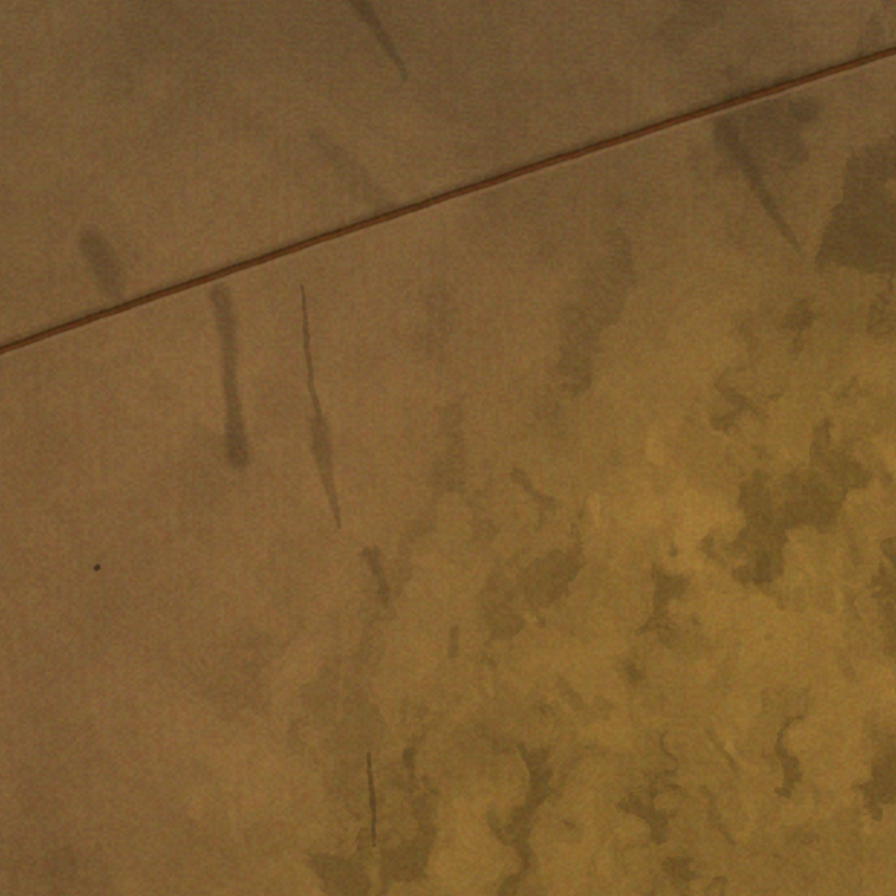
Give the GLSL for this texture, as a Shadertoy shader.

```glsl
// A stained, brown concrete floor crossed by one slanted, rust-dark joint.
// Layered value noise gives the mottling and grain; tapered segments give
// the smears, with scattered scuffs concentrated at the lower right.

float hash(vec2 p) {
    return fract(sin(dot(p, vec2(127.1, 311.7))) * 43758.5453);
}

float noise(vec2 p) {
    vec2 i = floor(p), f = fract(p);
    f = f * f * (3.0 - 2.0 * f);
    return mix(mix(hash(i), hash(i + vec2(1, 0)), f.x),
               mix(hash(i + vec2(0, 1)), hash(i + vec2(1, 1)), f.x), f.y);
}

float fbm(vec2 p) {
    float sum = 0.0, amp = 0.5;
    for (int i = 0; i < 5; i++) {
        sum += amp * noise(p);
        p = mat2(1.6, 1.2, -1.2, 1.6) * p + 7.3;
        amp *= 0.5;
    }
    return sum;
}

// Soft stroke whose half width runs from wa at a to wb at b
float smear(vec2 p, vec2 a, vec2 b, float wa, float wb) {
    vec2 ab = b - a;
    float t = clamp(dot(p - a, ab) / dot(ab, ab), 0.0, 1.0);
    float w = mix(wa, wb, t);
    return 1.0 - smoothstep(w * 0.25, w, length(p - a - ab * t));
}

// Long rubbed marks, mostly running downwards
float longSmears(vec2 p) {
    float s = 0.8 * smear(p, vec2(0.246, 0.672), vec2(0.258, 0.575), 0.020, 0.012);
    s = max(s, 0.9 * smear(p, vec2(0.258, 0.575), vec2(0.266, 0.490), 0.011, 0.020));
    s = max(s, 0.8 * smear(p, vec2(0.334, 0.680), vec2(0.354, 0.530), 0.003, 0.006));
    s = max(s, 0.7 * smear(p, vec2(0.354, 0.530), vec2(0.378, 0.410), 0.018, 0.004));
    s = max(s, 0.9 * smear(p, vec2(0.410, 0.160), vec2(0.420, 0.056), 0.004, 0.004));
    s = max(s, 0.7 * smear(p, vec2(0.395, 1.010), vec2(0.452, 0.915), 0.015, 0.006));
    s = max(s, 0.7 * smear(p, vec2(0.102, 0.730), vec2(0.126, 0.680), 0.022, 0.024));
    s = max(s, 0.6 * smear(p, vec2(0.807, 0.860), vec2(0.890, 0.720), 0.018, 0.006));
    s = max(s, 0.7 * smear(p, vec2(0.898, 0.880), vec2(0.903, 0.878), 0.022, 0.022));
    return max(s, 0.4 * smear(p, vec2(0.350, 0.850), vec2(0.430, 0.770), 0.012, 0.025));
}

// Short scuffs: x holds the dark ones, y the pale ones
vec2 scuffs(vec2 p) {
    vec2 s = vec2(0.0);
    for (int i = 0; i < 46; i++) {
        float k = float(i);
        vec2 r = vec2(hash(vec2(k, 1.7)), hash(vec2(k, 5.3)));
        vec2 a = vec2(1.02 - 0.62 * r.x * r.x, 0.04 + 0.56 * r.y);
        float len = 0.015 + 0.045 * hash(vec2(k, 9.1));
        vec2 b = a + len * vec2(0.1 + 0.6 * hash(vec2(k, 3.9)), -0.9);
        float mark = smear(p, a, b, 0.010, 0.004 + 0.008 * r.y);
        if (i % 3 == 0) s.y = max(s.y, mark);
        else s.x = max(s.x, mark * (0.4 + 0.6 * r.x));
    }
    return s;
}

void mainImage(out vec4 fragColor, in vec2 fragCoord) {
    vec2 uv = fragCoord / iResolution.xy;
    vec2 warp = vec2(fbm(uv * 28.0), fbm(uv * 28.0 + 40.0)) - 0.48;
    float corner = smoothstep(0.55, 1.25, uv.x + 0.65 * (1.0 - uv.y));

    // Broad light: dim at the top, ochre towards the lower right
    vec3 floorColor = mix(vec3(0.505, 0.370, 0.215), vec3(0.525, 0.392, 0.178), corner);
    floorColor = mix(floorColor, vec3(0.435, 0.330, 0.200), smoothstep(0.45, 1.05, uv.y));

    // Cloudy mottling, and sharper worn patches stretched along the scuffs
    float clouds = fbm(uv * 5.0 + 0.8 * warp) - 0.48;
    vec2 along = mat2(0.94, 0.34, -0.34, 0.94) * uv;
    float worn = fbm(along * vec2(17.0, 9.0) + 1.2 * warp + 21.0);
    floorColor *= 1.0 + 0.22 * clouds + 0.10 * (fbm(uv * 22.0 + 3.0) - 0.48);
    floorColor *= 1.0 - (0.03 + 0.13 * corner) * smoothstep(0.50, 0.62, worn);
    floorColor *= 1.0 + 0.07 * corner * smoothstep(0.45, 0.34, worn);

    // Smears, scuffs and one dark speck
    floorColor *= 1.0 - 0.21 * longSmears(uv + 0.012 * warp);
    vec2 marks = scuffs(uv + 0.035 * warp);
    floorColor *= 1.0 - 0.13 * marks.x + 0.07 * marks.y;
    floorColor *= 1.0 - 0.45 * smear(uv, vec2(0.108, 0.366), vec2(0.109, 0.367), 0.005, 0.005);

    // Joint: shadowed upper side, rusty core, pale lower lip
    float jointY = 0.609 + 0.335 * uv.x + 0.02 * uv.x * (1.0 - uv.x);
    float d = (uv.y - jointY) * 0.948 + 0.0012 * (noise(uv * 45.0) - 0.5);
    float shade = 1.0 - smoothstep(0.002, 0.013, abs(d - 0.002));
    float core = 1.0 - smoothstep(0.002, 0.006, abs(d));
    float rust = 1.0 - smoothstep(0.0, 0.004, abs(d + 0.0015));
    float lip = 1.0 - smoothstep(0.0, 0.004, abs(d + 0.0075));
    floorColor *= 1.0 - 0.18 * shade;
    floorColor = mix(floorColor, vec3(0.270, 0.165, 0.065), 0.9 * core);
    floorColor = mix(floorColor, vec3(0.430, 0.235, 0.110), rust * (0.35 + 0.45 * noise(uv * 30.0)));
    floorColor = mix(floorColor, vec3(0.560, 0.410, 0.270), 0.5 * lip);

    // Fine coloured grain
    vec3 grain = vec3(noise(uv * 230.0), noise(uv * 230.0 + 71.0), noise(uv * 230.0 + 143.0)) - 0.5;
    float speckle = noise(uv * 310.0 + 19.0) - 0.5;
    floorColor += 0.040 * grain + 0.035 * speckle;

    fragColor = vec4(clamp(floorColor, 0.0, 1.0), 1.0);
}
```
